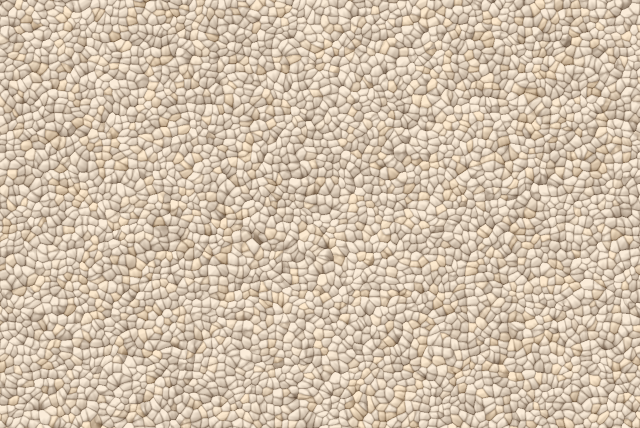
This texture is drawn by a Shadertoy shader. Its source:

```glsl
// Cream looped-pile carpet: a dense field of small rounded wool tufts.
// Cellular noise with a randomly stretched metric gives each tuft its outline;
// dome shading, dark gaps and per-tuft tints are layered on top of it.

const float TUFTS_PER_HEIGHT = 53.0;
const float JITTER = 0.88;
const vec2 LIGHT_DIR = vec2(-0.42, 0.91);
const vec3 SHADOW = vec3(0.50, 0.42, 0.34);
const vec3 CREAM = vec3(0.985, 0.925, 0.845);
const vec3 TAN_SHIFT = vec3(0.012, -0.012, -0.050);

struct Tuft {
    vec2 offset;    // position relative to the tuft centre
    vec2 id;        // lattice cell of the tuft
    float gap;      // second minus first distance: 0 on the outline
    float junction; // third minus first distance: 0 where three tufts meet
};

vec2 hash2(vec2 p) {
    vec3 q = fract(p.xyx * vec3(0.1031, 0.1030, 0.0973));
    q += dot(q, q.yzx + 33.33);
    return fract((q.xx + q.yz) * q.zy);
}

// Layered sines, roughly in -1..1, used for slow drift.
float waves(vec2 p) {
    return 0.5 * sin(p.x + 1.7 * sin(p.y * 0.8))
         + 0.3 * sin(p.y * 1.6 - p.x * 0.9 + 2.0)
         + 0.2 * sin(p.x * 2.7 + p.y * 2.3 + 4.0);
}

// Length measured with a random long axis, so that tufts become ovals.
float ovalLength(vec2 v, float angle, float stretch) {
    vec2 axis = vec2(cos(angle), sin(angle));
    float along = dot(v, axis) / stretch;
    float across = dot(v, vec2(-axis.y, axis.x)) * stretch;
    return length(vec2(along, across));
}

Tuft nearestTuft(vec2 p) {
    vec2 cell = floor(p);
    vec3 nearest = vec3(9.0);
    Tuft tuft;
    for (int y = -1; y <= 1; y++) {
        for (int x = -1; x <= 1; x++) {
            vec2 id = cell + vec2(x, y);
            vec2 centre = id + 0.5 + JITTER * (hash2(id) - 0.5);
            vec2 shape = hash2(id + 71.0);
            float d = ovalLength(p - centre, 3.1416 * shape.x, 1.0 + 0.2 * shape.y);
            if (d < nearest.x) {
                nearest = vec3(d, nearest.xy);
                tuft.offset = p - centre;
                tuft.id = id;
            } else if (d < nearest.y) {
                nearest = vec3(nearest.x, d, nearest.y);
            } else {
                nearest.z = min(nearest.z, d);
            }
        }
    }
    tuft.gap = nearest.y - nearest.x;
    tuft.junction = nearest.z - nearest.x;
    return tuft;
}

// Faint yarn strands running across a tuft.
float strands(vec2 offset, float angle) {
    return sin(dot(offset, vec2(cos(angle), sin(angle))) * 11.0 + angle * 5.0);
}

vec3 carpet(vec2 uv) {
    vec2 p = uv * TUFTS_PER_HEIGHT;
    p += 0.35 * vec2(waves(p * 0.55), waves(p.yx * 0.6 + 9.0));
    Tuft tuft = nearestTuft(p);
    vec2 variety = hash2(tuft.id + 19.0);
    vec2 dye = hash2(tuft.id + 43.0);

    // Rounded body, lit from above
    float tone = 0.66 + 0.25 * smoothstep(-0.06, 0.36, tuft.gap);
    tone += 0.24 * dot(tuft.offset, LIGHT_DIR);
    tone += 0.14 * (variety.x - 0.5);
    tone += 0.018 * strands(tuft.offset, 6.2832 * variety.y);

    // Deep pits between tufts and slow shading over the pile
    float pit = 1.0 - smoothstep(0.0, 0.22, tuft.junction);
    tone -= pit * (0.07 + 0.12 * dye.y);
    tone += 0.016 * waves(uv * 9.0);

    // Tone to wool colour, with a few tan tufts
    float level = clamp((tone - SHADOW.r) / (CREAM.r - SHADOW.r), -0.25, 1.0);
    vec3 colour = mix(SHADOW, CREAM, level);
    return colour + TAN_SHIFT * (smoothstep(0.65, 1.0, dye.x) - 0.15);
}

void mainImage(out vec4 fragColor, in vec2 fragCoord) {
    // Average four samples per pixel for soft edges
    vec3 colour = vec3(0.0);
    for (int i = 0; i < 4; i++) {
        vec2 shift = vec2(i % 2, i / 2) * 0.5 - 0.25;
        colour += carpet((fragCoord + shift) / iResolution.y);
    }
    fragColor = vec4(colour * 0.25, 1.0);
}
```
